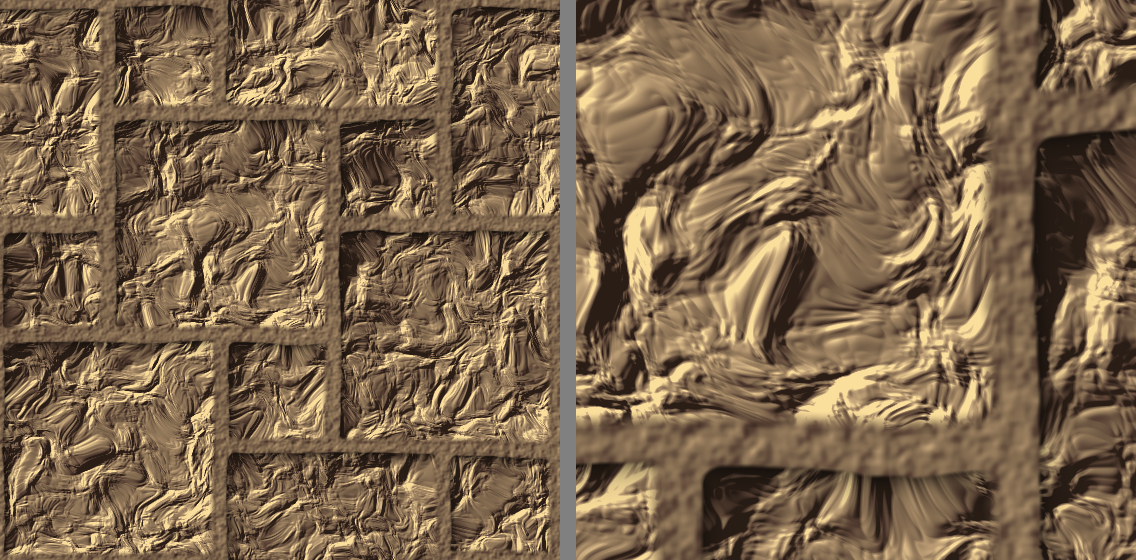
Left, the full canvas; right, a detail of the centre.
This texture is drawn by a Shadertoy shader. Its source:

```glsl
// Recessed stone slabs, large and small squares in a pinwheel layout, held by
// raised gritty mortar. The layout comes from modular arithmetic; the rock is
// warped creased noise, lit from the upper left and coloured by a tone ramp.

const float GRID = 5.0;                        // small-slab units per canvas
const vec2  LAYOUT_SHIFT = vec2(-0.026, 0.01); // offset of the joints
const float JOINT_INSET = 0.034;               // smallest half width of a joint
const float INSET_JITTER = 0.026;
const float CORNER_RADIUS = 0.07;
const float EDGE_WOBBLE = 0.035;
const float SMALL_TILT = 0.07;
const vec2  TO_LIGHT = vec2(-0.8, -0.6);       // y points down
const float RELIEF = 0.17;
const float SLOPE_STEP = 0.007;
const float STONE_TONE = 0.42;
const float MORTAR_TONE = 0.43;
const vec3 TONES[6] = vec3[6](
    vec3(0.16, 0.115, 0.085), vec3(0.34, 0.25, 0.20), vec3(0.49, 0.40, 0.30),
    vec3(0.62, 0.51, 0.38), vec3(0.78, 0.66, 0.49), vec3(0.98, 0.87, 0.61));

float hash(vec2 p) {
    vec3 q = fract(p.xyx * 0.1031);
    q += dot(q, q.yzx + 33.33);
    return fract((q.x + q.y) * q.z);
}

// Value noise that wraps at the canvas edge; freq is a whole number
float noise(vec2 p, float freq, float seed) {
    p *= freq;
    vec2 cell = floor(p), f = p - cell;
    f = f * f * (3.0 - 2.0 * f);
    float period = GRID * freq;
    vec2 a = mod(cell, period) + seed;
    vec2 b = mod(cell + 1.0, period) + seed;
    return mix(mix(hash(a), hash(vec2(b.x, a.y)), f.x),
               mix(hash(vec2(a.x, b.y)), hash(b), f.x), f.y);
}

vec2 warp(vec2 p, float freq, float seed) {
    return vec2(noise(p, freq, seed), noise(p, freq, seed + 71.0)) - 0.5;
}

// Crumpled rock: creases at five scales, bent by two layers of warping
float stoneHeight(vec2 p) {
    p += 0.28 * warp(p, 3.0, 11.0);
    p += 0.10 * warp(p, 9.0, 37.0);
    float height = 0.0, freq = 3.0;
    for (int i = 0; i < 5; i++) {
        height += abs(2.0 * noise(p, freq, freq) - 1.0) / freq;
        freq *= 2.0;
    }
    return height;
}

float mortarHeight(vec2 p) {
    return noise(p, 21.0, 5.0) / 21.0 + noise(p, 43.0, 9.0) / 43.0;
}

vec3 toneColor(float tone) {
    float t = clamp(tone, 0.0, 1.0) * 5.0;
    vec3 color = TONES[0];
    for (int i = 0; i < 5; i++)
        color = mix(color, TONES[i + 1], clamp(t - float(i), 0.0, 1.0));
    return color;
}

// Finds the slab owning a point: xy is its upper left corner, z its size
vec3 findSlab(vec2 p) {
    vec2 cell = floor(p);
    float k = mod(cell.x - 2.0 * cell.y, 5.0);
    if (k == 1.0) return vec3(cell, 1.0);
    vec2 offset = vec2(k == 0.0 || k == 3.0, k == 2.0 || k == 3.0);
    return vec3(cell - offset, 2.0);
}

void mainImage(out vec4 fragColor, in vec2 fragCoord) {
    vec2 uv = fragCoord / iResolution.y;
    vec2 p = vec2(uv.x, 1.0 - uv.y) * GRID - LAYOUT_SHIFT;
    float pixel = GRID / iResolution.y;

    // Slab outline with its own inset, tilt and worn edges
    vec3 slab = findSlab(p);
    vec2 id = mod(slab.xy, GRID);
    float variation = hash(id + 3.0);
    vec2 local = p - slab.xy - 0.5 * slab.z;
    if (slab.z < 1.5) local.y -= SMALL_TILT * (variation - 0.5) * local.x;
    local += EDGE_WOBBLE * warp(p, 3.0, 53.0) + 0.012 * warp(p, 14.0, 29.0);
    vec2 halfSize = 0.5 * slab.z - JOINT_INSET
                  - INSET_JITTER * vec2(hash(id + 17.0), hash(id + 41.0));
    vec2 corner = abs(local) - halfSize + CORNER_RADIUS;
    float dist = length(max(corner, 0.0)) + min(max(corner.x, corner.y), 0.0) - CORNER_RADIUS;
    vec2 nearLit = max(halfSize - local, 0.0);  // to the right and bottom walls
    vec2 nearDark = max(halfSize + local, 0.0); // to the left and top walls

    // Shade cast by the upper left walls, glow on the lower right ones
    vec2 shade = exp(-nearDark / 0.20);
    vec2 crease = exp(-nearDark / vec2(0.03, 0.04));
    vec2 rim = exp(-nearLit / vec2(0.17, 0.13));
    float patches = smoothstep(0.25, 0.75, noise(p, 3.0, 83.0));
    float glow = max(rim.x, rim.y) * (0.35 + 0.65 * patches);

    // Slopes toward the light
    vec2 reach = TO_LIGHT * SLOPE_STEP;
    float stoneSlope = (stoneHeight(p - reach) - stoneHeight(p + reach)) / (2.0 * SLOPE_STEP);
    float mortarSlope = (mortarHeight(p - reach) - mortarHeight(p + reach)) / (2.0 * SLOPE_STEP);

    float blotches = noise(p, 2.0, 61.0) + 0.6 * noise(p, 7.0, 23.0) - 0.8;
    float stone = STONE_TONE + 0.22 * blotches + 0.10 * (variation - 0.5)
                + RELIEF * stoneSlope * (1.0 + 0.7 * glow)
                - 0.24 * (shade.x + shade.y) + 0.30 * glow;
    float mortar = MORTAR_TONE + RELIEF * mortarSlope + 0.06 * blotches
                 - 0.10 * exp(-max(dist, 0.0) / 0.015);

    // Crisp drop on the shaded walls, soft rise on the lit ones
    float litSide = smoothstep(-0.05, 0.05, min(nearDark.x, nearDark.y) - min(nearLit.x, nearLit.y));
    float inside = smoothstep(0.0, max(mix(0.018, 0.06, litSide), 1.5 * pixel), -dist);
    vec3 stoneColor = toneColor(stone) * (1.0 - 0.65 * max(crease.x, crease.y));
    fragColor = vec4(mix(toneColor(mortar), stoneColor, inside), 1.0);
}
```
